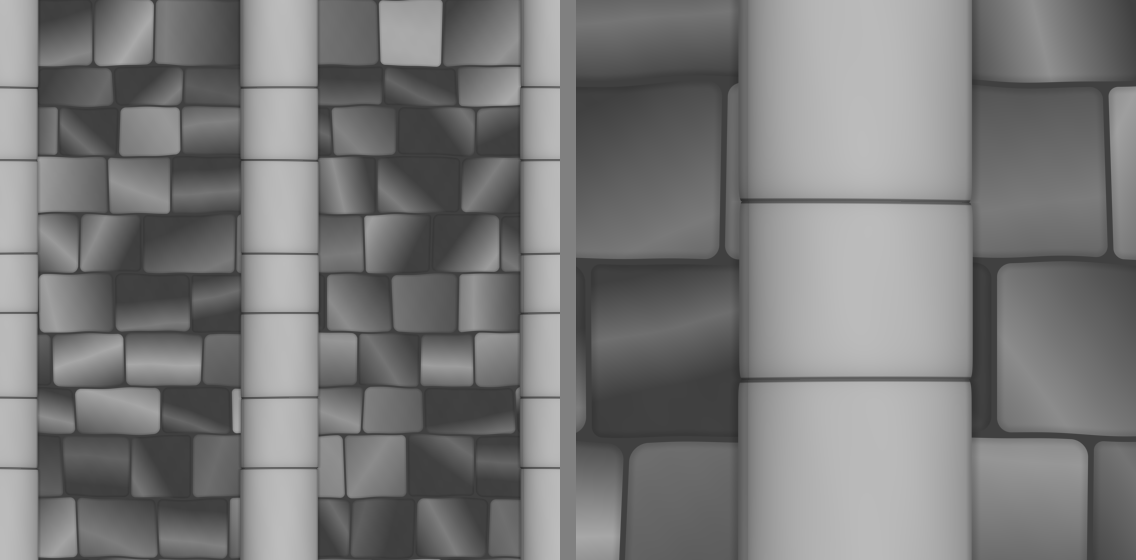
Left, the full canvas; right, a detail of the centre.
Reproduce this pattern procedurally as a Shadertoy shader.

```glsl
const float TAU = 6.2831853;
const float COLUMNS = 2.0;          // pillars across
const float COLUMN_HALF = 0.0695;
const float COLUMN_CENTER = -0.001;
const float COLUMN_EDGE = 0.42;
const float COLUMN_LIGHT = 0.73;
const int JOINTS = 6;
const float JOINT_Y[6] = float[](0.164, 0.290, 0.441, 0.547, 0.714, 0.844);
const int ROWS = 10;
const float ROW_BASE = 0.003;
const float ROW_Y[11] = float[](0.0, 0.108, 0.221, 0.306, 0.403, 0.509,
                                0.615, 0.718, 0.807, 0.8785, 1.0);
const float ROW_PHASE[10] = float[](0.09, 0.85, 0.19, 0.93, 0.67,
                                    0.22, 0.46, 0.75, 0.57, 0.38);
const float STONES = 8.0;           // stones in each row
const float STONE_JITTER = 0.38;
const float STONE_TILT = 0.08;
const float STONE_ROUND = 0.010;
const float MORTAR_HALF = 0.0017;
const float MORTAR = 0.25;
const float STONE_MAX = 0.66;

float hash(vec2 p) {
    return fract(sin(dot(p, vec2(127.1, 311.7))) * 43758.545);
}

// Tileable layered sines, about -1 to 1
float waves(vec2 p) {
    p *= TAU;
    return 0.5 * sin(3.0 * p.x + 2.0 * p.y + 1.0)
         + 0.3 * sin(7.0 * p.x - 4.0 * p.y + 2.3)
         + 0.2 * sin(13.0 * p.x + 9.0 * p.y);
}

float roundedBox(vec2 p, vec2 halfSize, float radius) {
    vec2 q = abs(p) - halfSize + radius;
    return length(max(q, 0.0)) + min(max(q.x, q.y), 0.0) - radius;
}

// Position of a vertical stone edge, in cells; v runs -0.5 to 0.5 up the row
float stoneEdge(float k, float row, float v) {
    vec2 id = vec2(mod(k, STONES), row);
    return k + STONE_JITTER * (hash(id + 3.7) - 0.5)
             + STONE_TILT * (hash(id + 19.1) - 0.5) * v;
}

// Folded linear gradient, flattened at its dark end
float stoneTone(vec2 local, vec2 id) {
    float angle = TAU * hash(id + 41.3);
    float fold = 1.1 * (hash(id + 7.9) - 0.5);
    float peak = mix(0.36, 0.69, hash(id + 23.5));
    float slope = mix(0.08, 0.62, hash(id + 61.7));
    float d = dot(local, vec2(cos(angle), sin(angle))) - fold;
    return clamp(peak - slope * abs(d), MORTAR, STONE_MAX);
}

float masonry(vec2 p, float px) {
    // Uneven courses
    float y = fract(p.y - ROW_BASE + 0.0028 * waves(p));
    int row = 0;
    for (int i = 1; i < ROWS; i++) if (y >= ROW_Y[i]) row = i;
    float height = ROW_Y[row + 1] - ROW_Y[row];
    float v = (y - ROW_Y[row]) / height - 0.5;

    // Stone within the course
    float r = float(row);
    float s = p.x * STONES - ROW_PHASE[row];
    float k = floor(s);
    if (s < stoneEdge(k, r, v)) k -= 1.0;
    else if (s >= stoneEdge(k + 1.0, r, v)) k += 1.0;
    float left = stoneEdge(k, r, v);
    float right = stoneEdge(k + 1.0, r, v);
    float width = (right - left) / STONES;
    float u = (s - left) / (right - left) - 0.5;
    vec2 id = vec2(mod(k, STONES), r);

    // Rounded face, soft rim and mortar
    float radius = STONE_ROUND * mix(0.6, 1.2, hash(id + 83.1));
    float d = roundedBox(vec2(u * width, v * height),
                         0.5 * vec2(width, height) - MORTAR_HALF, radius);
    float tone = stoneTone(vec2(u, v), id) + 0.006 * waves(p * 3.0);
    tone *= 1.0 - 0.12 * smoothstep(-0.005, 0.0, d);
    return mix(tone, MORTAR, smoothstep(-px, px, d));
}

// Returns tone and signed distance of the nearest pillar
vec2 pillar(vec2 p, float px) {
    float column = floor(p.x * COLUMNS + 0.5);
    float id = mod(column, COLUMNS);
    float x = p.x - column / COLUMNS - COLUMN_CENTER;
    float y = p.y + 0.10 * x * x + 0.012 * x * sin(9.0 * p.y + 2.0 * id);

    // Nearest joint and drum number
    float joint = 1.0, drum = 0.0;
    for (int i = 0; i < JOINTS; i++) {
        float d = y - JOINT_Y[i];
        if (abs(d) < abs(joint)) joint = d;
        drum += step(0.0, d);
    }
    drum = mod(drum, float(JOINTS));
    x -= 0.003 * (hash(vec2(drum, id) + 5.3) - 0.5);

    // Round shading with faint wear
    float u = clamp(x / COLUMN_HALF - 0.08, -1.0, 1.0);
    float tone = mix(COLUMN_EDGE, COLUMN_LIGHT, sqrt(1.0 - u * u));
    tone += 0.009 * waves(p * vec2(2.0, 1.0));

    // Dark seam with a soft shade on both sides
    float fade = joint > 0.0 ? 0.14 * exp(-joint / 0.007)
                             : 0.06 * exp(joint / 0.004);
    tone *= 1.0 - fade;
    tone *= mix(0.58, 1.0, smoothstep(0.0008, 0.0016 + px, abs(joint)));

    float notch = 0.0015 * exp(-abs(joint) / 0.003);
    float edge = abs(x) - COLUMN_HALF + notch;
    tone *= 1.0 - 0.16 * smoothstep(-0.004, 0.0, edge);
    return vec2(tone, edge);
}

void mainImage(out vec4 fragColor, in vec2 fragCoord) {
    vec2 p = fragCoord / iResolution.xy;
    float px = 0.8 / iResolution.y;
    vec2 post = pillar(p, px);
    float wall = masonry(p, px) * mix(0.82, 1.0, smoothstep(0.0, 0.006, post.y));
    float tone = mix(post.x, wall, smoothstep(-px, px, post.y));
    fragColor = vec4(vec3(tone), 1.0);
}
```
